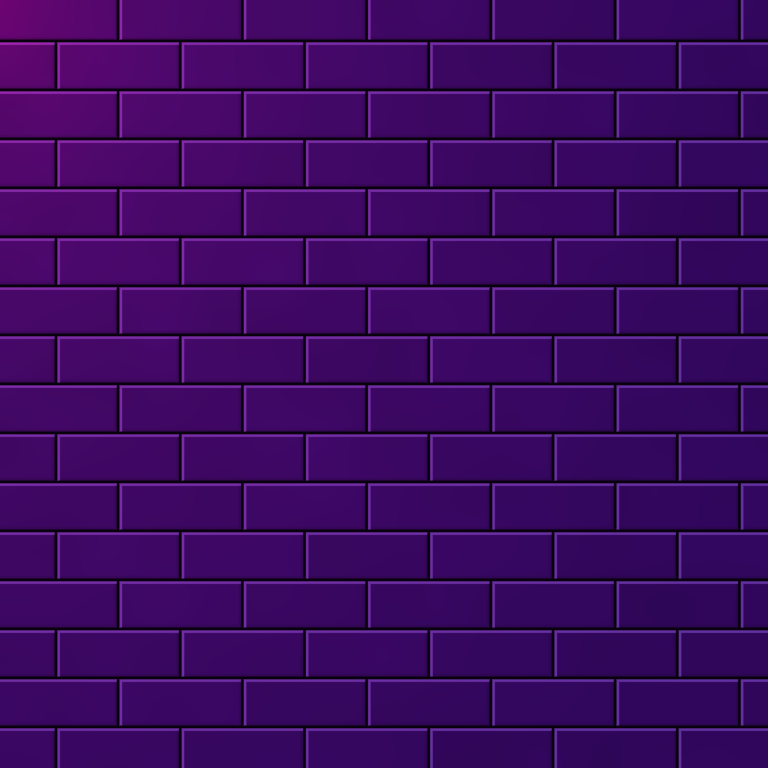
This pattern is drawn by a WebGL 2 fragment shader. Its source:

```glsl
#version 300 es
precision highp float;
// Purple running-bond brick wall with lit top and left edges and a magenta corner glow.

#define BRICK_SIZE vec2(0.1618, 0.0638)  // pitch across and down
#define WALL_SHIFT vec2(0.0729, 0.0533)  // first joint crossing from top left
#define JOINT_WIDTH 0.0036
#define BEVEL_WIDTH 0.0034
#define SHADE_WIDTH 0.0075
#define BRICK_VARIATION 0.05
#define CLOUD_VARIATION 0.06

uniform vec2 u_resolution;
out vec4 fragColor;

const vec3 JOINT_COLOR = vec3(0.035, 0.008, 0.055);
const vec3 COOL_BRICK = vec3(0.188, 0.025, 0.360);
const vec3 WARM_BRICK = vec3(0.315, 0.035, 0.435);
const vec3 CORNER_GLOW = vec3(0.120, -0.020, 0.010);
const vec3 COOL_BEVEL = vec3(0.390, 0.190, 0.630);
const vec3 WARM_BEVEL = vec3(0.540, 0.160, 0.670);

float hash(vec2 p) {
  p = fract(p * vec2(0.1031, 0.1137));
  p += dot(p, p.yx + 33.33);
  return fract((p.x + p.y) * p.x * 97.3);
}

float valueNoise(vec2 p) {
  vec2 cell = floor(p);
  vec2 f = fract(p);
  f = f * f * (3.0 - 2.0 * f);
  float low = mix(hash(cell), hash(cell + vec2(1.0, 0.0)), f.x);
  float high = mix(hash(cell + vec2(0.0, 1.0)), hash(cell + vec2(1.0)), f.x);
  return mix(low, high, f.y);
}

// Coverage of the region where dist is less than edge.
float inside(float dist, float edge, float blur) {
  return 1.0 - smoothstep(edge - blur, edge + blur, dist);
}

void main() {
  vec2 uv = gl_FragCoord.xy / u_resolution;
  vec2 wall = vec2(uv.x, 1.0 - uv.y);
  float blur = max(0.8 / min(u_resolution.x, u_resolution.y), 0.0006);

  // Staggered brick cells, measured from the top left of each brick
  vec2 grid = (wall - WALL_SHIFT) / BRICK_SIZE;
  float row = floor(grid.y);
  grid.x -= 0.5 * mod(row, 2.0);
  vec2 brick = floor(grid);
  vec2 fromTopLeft = fract(grid) * BRICK_SIZE;
  vec2 fromBottomRight = BRICK_SIZE - fromTopLeft;
  float litEdge = min(fromTopLeft.x, fromTopLeft.y);
  float darkEdge = min(fromBottomRight.x, fromBottomRight.y);

  // Light falling off from the top left corner
  float reach = length(wall * vec2(1.0, 0.75));
  float warmth = pow(clamp(1.0 - reach / 1.08, 0.0, 1.0), 1.15);
  float glow = exp(-reach * 9.0);

  // Brick face with slight unevenness and shaded lower right edges
  vec3 color = mix(COOL_BRICK, WARM_BRICK, warmth) + CORNER_GLOW * glow;
  color *= 1.0 + BRICK_VARIATION * (hash(brick + 40.0) - 0.5);
  color *= 1.0 + CLOUD_VARIATION * (valueNoise(wall * 14.0 + 5.0) - 0.5);
  color *= 1.0 - 0.22 * inside(darkEdge, 0.5 * SHADE_WIDTH, 0.5 * SHADE_WIDTH);

  // Lit bevel, then the dark joint
  vec3 bevel = mix(COOL_BEVEL, WARM_BEVEL, warmth) + CORNER_GLOW * glow;
  color = mix(color, bevel, inside(litEdge, 0.5 * JOINT_WIDTH + BEVEL_WIDTH, blur));
  color = mix(color, JOINT_COLOR, inside(min(litEdge, darkEdge), 0.5 * JOINT_WIDTH, blur));

  fragColor = vec4(color, 1.0);
}
```
